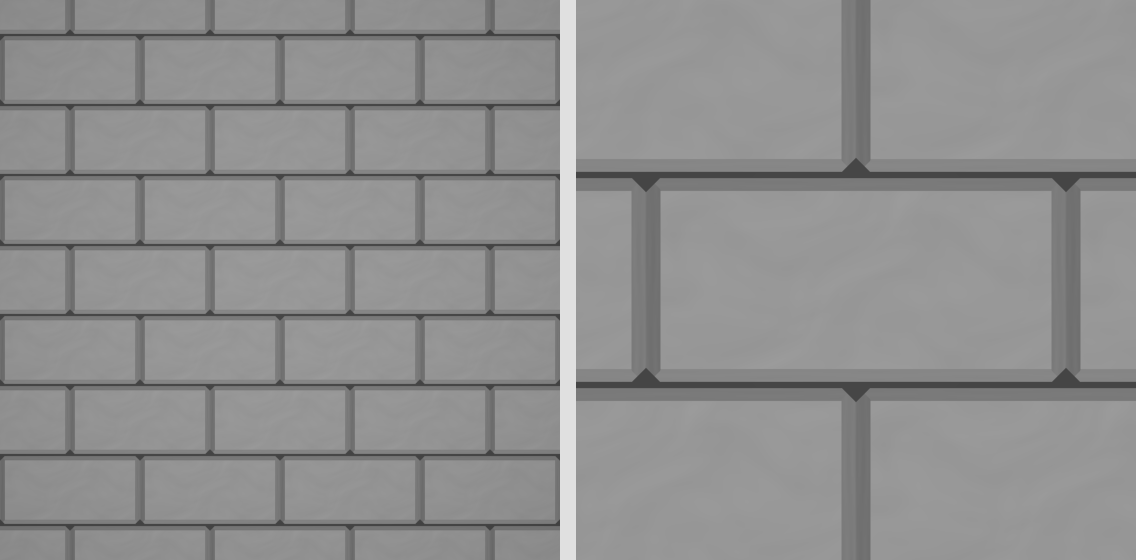
Left: the whole. Right: its middle third, enlarged.
This texture is drawn by a WebGL 2 fragment shader. Its source:

```glsl
#version 300 es
precision highp float;
// Running-bond wall of grey bevelled blocks with clipped corners and faint streaks.

uniform vec2 u_resolution;
out vec4 outColor;

// Lengths are in units of one course height.
const float COURSES = 8.0;
const float BLOCK_WIDTH = 2.0;
const float COURSE_SHIFT = 0.5;      // vertical offset of the first bed joint
const float LINE_HALF_WIDTH = 0.015;
const float SIDE_BEVEL = 0.069;
const float BED_BEVEL = 0.076;
const float CORNER_CUT = 0.082;

const float FACE_GREY = 0.578;
const float TOP_GREY = 0.465;
const float BOTTOM_GREY = 0.512;
const float LEFT_GREY = 0.43;
const float RIGHT_GREY = 0.472;
const float JOINT_GREY = 0.265;

const float STREAK_STRENGTH = 0.013;
const float GRAIN_STRENGTH = 0.008;
const float CENTRE_LIGHT = 1.03;
const float EDGE_FALLOFF = 0.2;

// Warped, layered sines: soft diagonal strokes, roughly -1 to 1.
float streaks(vec2 p) {
    vec2 q = p + 0.09 * vec2(sin(p.y * 9.0 + p.x * 4.0), sin(p.x * 5.3 - p.y * 3.0));
    float sum = 0.0;
    float weight = 0.5;
    float frequency = 1.0;
    for (int i = 0; i < 4; i++) {
        float phase = float(i) * 2.1;
        sum += weight * sin(frequency * (q.y * 13.0 - q.x * 5.0) + phase)
                      * cos(frequency * (q.x * 5.5 + q.y * 3.0) - phase);
        q += 0.06 * vec2(sin(q.y * 11.0 + phase), cos(q.x * 7.0 + phase));
        weight *= 0.65;
        frequency *= 1.6;
    }
    return sum;
}

// Fine fibres that run along a bevel.
float bevelGrain(float across, float along) {
    return sin(across * 160.0 + sin(along * 7.0)) * (0.7 + 0.3 * sin(along * 13.0));
}

// Coverage of the region where d is below zero.
float inside(float d, float pixel) {
    return 1.0 - smoothstep(-0.75 * pixel, 0.75 * pixel, d);
}

void main() {
    vec2 uv = gl_FragCoord.xy / u_resolution;
    float pixel = COURSES / u_resolution.y;

    // Local position in a block, with every other course moved half a block.
    vec2 p = gl_FragCoord.xy * pixel - vec2(0.0, COURSE_SHIFT);
    float course = floor(p.y);
    p.x += 0.5 * BLOCK_WIDTH * mod(course, 2.0);
    vec2 local = vec2(mod(p.x, BLOCK_WIDTH), p.y - course);
    vec2 fromCentre = local - 0.5 * vec2(BLOCK_WIDTH, 1.0);
    vec2 edge = 0.5 * vec2(BLOCK_WIDTH, 1.0) - abs(fromCentre);

    // Face, then side bevels, then bed bevels mitred at the corners.
    float grey = FACE_GREY + STREAK_STRENGTH * streaks(local);
    float side = mix(RIGHT_GREY, LEFT_GREY, inside(fromCentre.x, pixel));
    // Blend the two bevel tones across the upright joint.
    side = mix(0.5 * (LEFT_GREY + RIGHT_GREY), side, smoothstep(0.0, pixel, edge.x));
    side += GRAIN_STRENGTH * bevelGrain(edge.x, local.y);
    float bed = fromCentre.y > 0.0 ? TOP_GREY : BOTTOM_GREY;
    bed += 0.5 * GRAIN_STRENGTH * bevelGrain(edge.y, local.x);
    grey = mix(grey, bed, inside(edge.y - BED_BEVEL, pixel));
    float sideMask = inside(edge.x - SIDE_BEVEL, pixel)
                   * inside(edge.x - edge.y, pixel);
    grey = mix(grey, side, sideMask);

    // Dark bed line and clipped corners.
    float cut = (edge.x + edge.y - CORNER_CUT) * inversesqrt(2.0);
    float joint = min(edge.y - LINE_HALF_WIDTH, cut);
    grey = mix(grey, JOINT_GREY, inside(joint, pixel));

    // Gentle light falling off from the middle of the wall.
    vec2 offset = uv - 0.5;
    grey *= CENTRE_LIGHT - EDGE_FALLOFF * dot(offset, offset);
    outColor = vec4(vec3(grey), 1.0);
}
```
